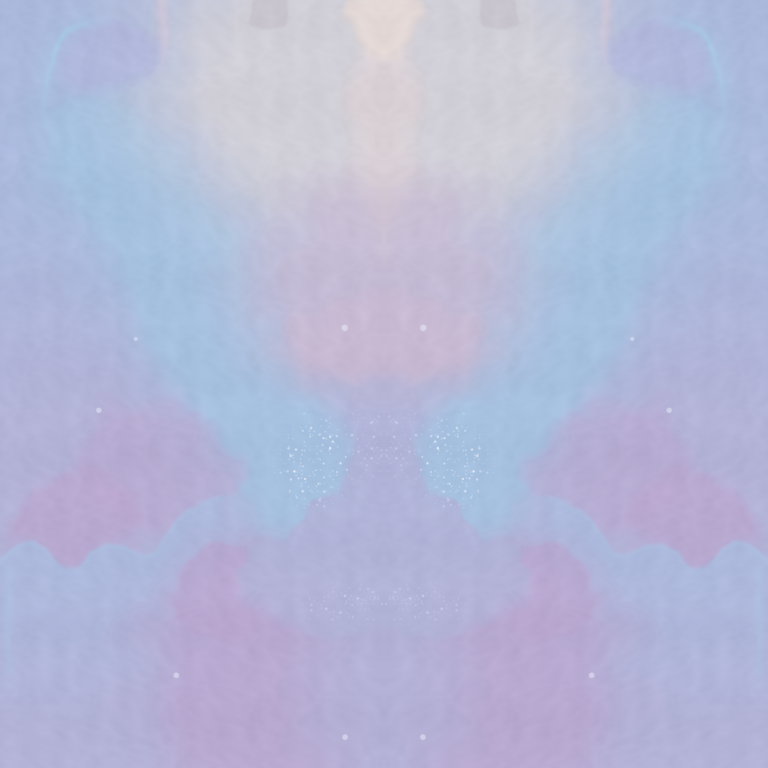
Give the GLSL for this background, as a Shadertoy shader.

```glsl
// Mirrored pastel watercolour clouds with a cream glow, pale rims and fine star dust.
const vec3 LAVENDER = vec3(0.70, 0.70, 0.84);
const vec3 PERIWINKLE = vec3(0.67, 0.725, 0.865);
const vec3 SKY = vec3(0.645, 0.76, 0.88);
const vec3 MAUVE = vec3(0.73, 0.65, 0.81);
const vec3 ROSE = vec3(0.785, 0.735, 0.83);
const vec3 CREAM = vec3(0.845, 0.83, 0.845);
const vec3 PEACH = vec3(0.91, 0.86, 0.84);
const vec3 RIM = vec3(0.66, 0.78, 0.90);

vec2 hash2(vec2 p) {
    vec3 h = fract(p.xyx * vec3(0.1031, 0.1030, 0.0973));
    h += dot(h, h.yzx + 33.33);
    return fract((h.xx + h.yz) * h.zy);
}

// Distance to the nearest jittered cell point.
float cellular(vec2 p) {
    vec2 id = floor(p), f = fract(p);
    float d = 2.0;
    for (int j = -1; j <= 1; j++)
        for (int i = -1; i <= 1; i++) {
            vec2 o = vec2(i, j);
            d = min(d, length(o + hash2(id + o) - f));
        }
    return d;
}

// Layered sines, each octave turned and bent by the last.
vec2 ripple(vec2 p) {
    vec2 sum = vec2(0.0);
    float amp = 0.5;
    for (int i = 0; i < 5; i++) {
        sum += amp * sin(p.yx + vec2(1.3, 4.1) + 2.0 * sum.yx);
        p = mat2(1.5, 1.1, -1.1, 1.5) * p;
        amp *= 0.6;
    }
    return sum;
}

float blob(vec2 p, vec2 centre, vec2 radius, float soft) {
    return 1.0 - smoothstep(1.0 - soft, 1.0 + soft, length((p - centre) / radius));
}

float segment(vec2 p, vec2 a, vec2 b) {
    vec2 ab = b - a;
    return length(p - a - ab * clamp(dot(p - a, ab) / dot(ab, ab), 0.0, 1.0));
}

float roundBox(vec2 p, vec2 halfSize, float r) {
    vec2 d = abs(p) - halfSize + r;
    return length(max(d, 0.0)) + min(max(d.x, d.y), 0.0) - r;
}

float glowLine(float d, float width) { return exp(-d * d / (width * width)); }

// One jittered disc in a share of the grid cells.
float dots(vec2 p, float cells, float share, float radius, float px) {
    vec2 id = floor(p * cells), rnd = hash2(id + cells);
    vec2 centre = (id + 0.2 + 0.6 * hash2(id + 71.0)) / cells;
    float r = radius * mix(0.45, 1.0, rnd.y);
    return step(rnd.x, share) * (1.0 - smoothstep(r - px, r + px, length(p - centre)));
}

// Height of the scalloped cloud rim at a distance from the middle.
float rimHeight(float x) {
    float scallop = 0.015 * cos((x - 0.357) * 60.4) * smoothstep(0.24, 0.32, x);
    return mix(0.278, 0.362, smoothstep(0.36, 0.17, x)) + scallop;
}

void mainImage(out vec4 fragColor, in vec2 fragCoord) {
    vec2 uv = fragCoord / iResolution.xy;
    float px = 1.0 / min(iResolution.x, iResolution.y);
    vec2 m = vec2(abs(uv.x - 0.5), uv.y);
    vec2 fine = ripple(m * 55.0);
    vec2 s = m + 0.009 * ripple(m * 26.0) + 0.003 * fine;
    vec2 q = m + 0.015 * ripple(m * 18.0) + 0.006 * fine + 0.025 * (cellular(m * 16.0) - 0.5);

    // Background wash and the diagonal sky band
    vec3 col = mix(LAVENDER, PERIWINKLE, smoothstep(0.40, 0.75, q.y));
    float band = min(segment(q, vec2(0.36, 0.80), vec2(0.24, 0.61)),
                     segment(q, vec2(0.24, 0.61), vec2(0.12, 0.38)));
    col = mix(col, SKY, 0.5 * smoothstep(0.17, 0.03, band) + 0.4 * smoothstep(0.095, 0.06, band));

    // Mauve clouds above the rim, cool wash below it
    float above = s.y - rimHeight(s.x);
    float outer = smoothstep(0.16, 0.23, s.x);
    col = mix(col, MAUVE, 0.50 * blob(q, vec2(0.29, 0.39), vec2(0.105, 0.085), 0.15));
    col = mix(col, MAUVE, 0.75 * blob(q, vec2(0.405, 0.32), vec2(0.085, 0.065), 0.18));
    vec3 wash = mix(LAVENDER, PERIWINKLE, 0.8 * smoothstep(0.0, 0.25, q.y));
    col = mix(col, wash, outer * smoothstep(0.004, -0.004, above));
    col = mix(col, MAUVE, 0.75 * blob(q, vec2(0.16, 0.10), vec2(0.15, 0.18), 0.40));
    col = mix(col, MAUVE, 0.60 * blob(q, vec2(0.20, 0.23), vec2(0.065, 0.06), 0.12));
    col = mix(col, LAVENDER, 0.75 * blob(q, vec2(0.0, 0.08), vec2(0.10, 0.18), 0.6));

    // Round dome tapering into a narrow column
    float halfWidth = mix(0.185, 0.047, smoothstep(0.25, 0.385, q.y));
    float dome = smoothstep(0.009, -0.009, q.x - halfWidth) * smoothstep(0.51, 0.45, q.y);
    dome *= blob(vec2(q.x, min(q.y, 0.28)), vec2(0.0, 0.28), vec2(0.20, 0.11), 0.09);
    col = mix(col, mix(LAVENDER, PERIWINKLE, 0.2), 0.85 * dome);

    // Cream crown, rose heart and peach glow
    col = mix(col, CREAM, 0.65 * blob(q, vec2(0.0, 0.92), vec2(0.31, 0.26), 0.4));
    col = mix(col, CREAM, 0.55 * blob(q, vec2(0.0, 0.91), vec2(0.25, 0.21), 0.18));
    col = mix(col, ROSE, 0.55 * blob(q, vec2(0.0, 0.625), vec2(0.19, 0.145), 0.35));
    col = mix(col, ROSE, 0.50 * blob(q, vec2(0.0, 0.62), vec2(0.135, 0.125), 0.14));
    col = mix(col, vec3(0.81, 0.72, 0.81), 0.4 * blob(q, vec2(0.0, 0.55), vec2(0.12, 0.05), 0.35));
    col = mix(col, vec3(0.87, 0.82, 0.83), 0.6 * blob(q, vec2(0.0, 0.86), vec2(0.04, 0.16), 0.7));
    col = mix(col, PEACH, 0.75 * blob(q, vec2(0.0, 0.97), vec2(0.042, 0.06), 0.2));

    // Upper edge: grey notch, violet corner and iridescent streak
    float notch = roundBox(s - vec2(0.155, 1.0), vec2(0.024, 0.028), 0.004);
    col = mix(col, vec3(0.78, 0.765, 0.80), 0.8 * smoothstep(0.003, -0.003, notch));
    float corner = roundBox(s - vec2(0.355, 0.88), vec2(0.08, 0.095), 0.05);
    col = mix(col, vec3(0.69, 0.71, 0.86), 0.7 * blob(s, vec2(0.365, 0.93), vec2(0.07, 0.045), 0.25));
    float streak = glowLine(s.x - 0.293, 0.007) * smoothstep(0.88, 0.98, s.y);
    col = mix(col, vec3(0.85, 0.79, 0.85), 0.6 * streak);

    // Broken pale rims with a soft halo
    float broken = 0.45 + 0.55 * smoothstep(-0.4, 0.5, ripple(m * 13.0).x);
    float rim = (0.6 * glowLine(corner, 0.005) + 0.3 * glowLine(corner, 0.02)) * smoothstep(0.34, 0.42, m.x);
    rim += (0.6 * glowLine(above, 0.004) + 0.25 * glowLine(above + 0.01, 0.02)) * outer;
    rim += 0.5 * glowLine(segment(s, vec2(0.49, 0.25), vec2(0.488, 0.12)), 0.005);
    col = mix(col, RIM, min(rim * broken, 1.0));

    // Pigment grain
    col += 0.018 * (cellular(q * 55.0) - 0.45) + 0.008 * fine.x + 0.008 * ripple(m * 150.0).y;

    // Sparse stars, then dust gathered in three patches
    float stars = 0.5 * dots(m, 10.0, 0.18, 0.005, px) * smoothstep(0.85, 0.75, m.y);
    float patches = blob(m, vec2(0.09, 0.40), vec2(0.045, 0.055), 0.5);
    patches += 0.5 * blob(m, vec2(0.0, 0.425), vec2(0.06, 0.04), 0.5);
    patches += 0.5 * blob(m, vec2(0.05, 0.215), vec2(0.06, 0.025), 0.5);
    float dust = (dots(m, 110.0, 0.25, 0.0016, px) + 0.6 * dots(m, 190.0, 0.3, 0.001, px)) * patches;
    col = mix(col, vec3(0.92, 0.94, 0.98), clamp(stars + 0.8 * dust, 0.0, 1.0));
    fragColor = vec4(clamp(col, 0.0, 1.0), 1.0);
}
```
